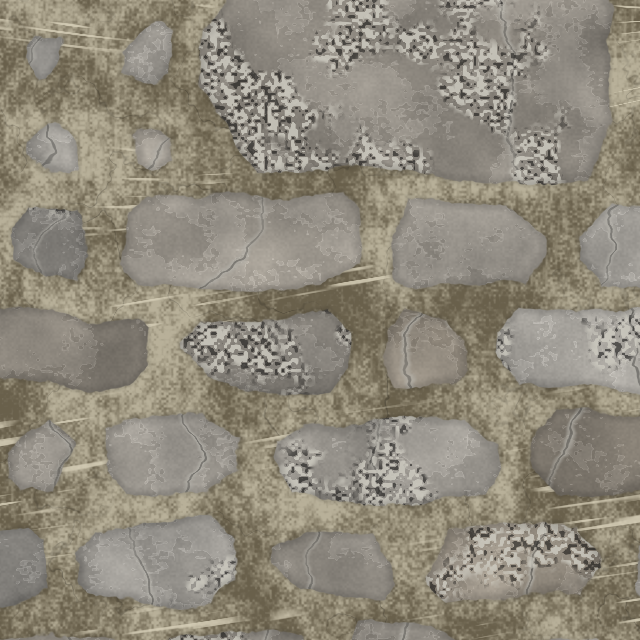
Give the GLSL for this texture, as a WebGL 1 fragment shader.

```glsl
precision highp float;
uniform vec2 u_resolution;

const vec3 MORTAR_DARK = vec3(0.41, 0.375, 0.295);
const vec3 MORTAR_LIGHT = vec3(0.72, 0.69, 0.60);
const vec3 SCRATCH = vec3(0.84, 0.81, 0.72);
const vec3 STONE_WARM = vec3(0.515, 0.485, 0.44);
const vec3 STONE_COOL = vec3(0.575, 0.565, 0.545);
const vec3 VEIN = vec3(0.70, 0.69, 0.66);
const vec3 LICHEN = vec3(0.80, 0.79, 0.75);
const float COURSE_HEIGHT = 0.166;
const float COURSE_OFFSET = 0.04;
const float STONE_SPACING = 0.29;
const float EDGE_JITTER = 0.55;
const float TOP_BASE = 0.704;     // the top zone holds a block and pebbles
const float BLOCK_LEFT = 0.30;
const float PEBBLE_SPACING = 0.15;
const vec2 JOINT = vec2(0.026, 0.015);

struct Stone { vec2 local; vec2 size; float seed; };

float hash(vec2 p) {
  return fract(sin(dot(p, vec2(127.1, 311.7))) * 43758.5453);
}

float noise(vec2 p) {
  vec2 i = floor(p), f = fract(p);
  f = f * f * (3.0 - 2.0 * f);
  return mix(mix(hash(i), hash(i + vec2(1, 0)), f.x),
             mix(hash(i + vec2(0, 1)), hash(i + vec2(1, 1)), f.x), f.y);
}

float fbm(vec2 p) {
  float sum = 0.0, amp = 0.52;
  for (int i = 0; i < 5; i++) {
    sum += amp * noise(p);
    p = mat2(0.8, 0.6, -0.6, 0.8) * p * 2.03 + 17.3;
    amp *= 0.5;
  }
  return sum;
}

float jointEdge(float col, float row) {
  return col + (hash(vec2(col, row + 31.0)) - 0.5) * EDGE_JITTER;
}

// Finds the stone whose cell holds p
Stone findStone(vec2 p) {
  if (p.y > TOP_BASE && p.x > BLOCK_LEFT) {
    return Stone(p - vec2(0.64, 0.89), vec2(0.325, 0.165), 0.62);
  }
  if (p.y > TOP_BASE) {
    vec2 cell = floor((p - vec2(0.0, TOP_BASE)) / PEBBLE_SPACING);
    float seed = hash(cell + 5.3);
    vec2 jitter = vec2(hash(cell + 1.7), hash(cell + 8.1)) - 0.5;
    vec2 centre = (cell + 0.5 + 0.3 * jitter) * PEBBLE_SPACING;
    vec2 size = mix(vec2(0.025), vec2(0.042, 0.046), vec2(seed, hash(cell + 3.9)));
    return Stone(p - centre - vec2(0.0, TOP_BASE), size, seed);
  }
  float row = floor((p.y - COURSE_OFFSET) / COURSE_HEIGHT);
  float shift = hash(vec2(row, 4.7));
  float x = p.x / STONE_SPACING + shift;
  float col = floor(x);
  if (x < jointEdge(col, row)) col -= 1.0;
  else if (x > jointEdge(col + 1.0, row)) col += 1.0;
  float left = jointEdge(col, row), right = jointEdge(col + 1.0, row);
  float seed = hash(vec2(col, row) + 2.3);
  vec2 centre = vec2(((left + right) * 0.5 - shift) * STONE_SPACING,
                     (row + 0.5) * COURSE_HEIGHT + COURSE_OFFSET);
  vec2 size = vec2((right - left) * STONE_SPACING, COURSE_HEIGHT) * 0.5 - JOINT;
  size.y -= 0.012 * hash(vec2(seed, 6.1));
  return Stone(p - centre, size, seed);
}

// Tapered, bent rounded box with chipped corners
float stoneDistance(Stone s) {
  float side = s.local.x / s.size.x * (s.seed > 0.5 ? -1.0 : 1.0);
  vec2 size = s.size;
  size.y *= 1.0 - 0.26 * hash(vec2(s.seed, 1.1)) * smoothstep(-0.6, 1.0, side);
  vec2 q = s.local;
  q.y += 0.025 * (hash(vec2(s.seed, 2.2)) - 0.5) * (side * side - 0.4);
  float radius = 0.4 * min(size.x, size.y);
  vec2 b = abs(q) - size + radius;
  float d = length(max(b, 0.0)) + min(max(b.x, b.y), 0.0) - radius;
  for (int i = 0; i < 4; i++) {
    float turn = 0.785 + 1.571 * float(i) + 0.7 * (hash(vec2(s.seed, float(i))) - 0.5);
    vec2 n = vec2(cos(turn), sin(turn));
    float reach = dot(abs(n), size) - size.y * mix(0.2, 0.6, hash(vec2(float(i), s.seed)));
    d = max(d, dot(q, n) - reach);
  }
  return d;
}

vec3 mortarColor(vec2 p) {
  float tone = 0.5 * fbm(p * 8.0) + 0.3 * fbm(p * vec2(70.0, 38.0)) + 0.2 * noise(p * 260.0);
  vec3 color = mix(MORTAR_DARK, MORTAR_LIGHT, smoothstep(0.30, 0.70, tone));
  float crack = 1.0 - smoothstep(0.0, 0.014, abs(fbm(p * 9.0 + 40.0) - 0.5));
  color *= 1.0 - 0.2 * crack * noise(p * 20.0);
  // Near-level scratches in clusters
  float slope = mix(-0.16, 0.12, smoothstep(0.6, 0.85, p.y + 0.3 * (0.5 - p.x)));
  float level = p.y + slope * p.x + 0.008 * noise(p * 6.0);
  float line = smoothstep(0.76, 0.92, noise(vec2(p.x * 9.0, level * 150.0)));
  float cluster = smoothstep(0.46, 0.62, fbm(p * vec2(4.0, 7.0) + 9.0));
  return mix(color, SCRATCH, 0.85 * line * cluster);
}

vec3 stoneColor(vec2 p, Stone s, float d) {
  vec2 q = p + s.seed * 13.0;
  float grain = noise(p * 300.0);
  vec3 color = mix(STONE_WARM, STONE_COOL, hash(vec2(s.seed, 3.3)));
  color *= mix(0.90, 1.10, hash(vec2(s.seed, 4.4)));
  color *= 0.80 + 0.40 * fbm(q * 12.0) + 0.07 * (grain - 0.5);
  // Crisp, ragged patches with a pale rim
  float patchField = fbm(q * 15.0) + 0.22 * (noise(p * vec2(150.0, 210.0)) - 0.5);
  float patches = smoothstep(0.50, 0.525, patchField);
  color += 0.045 * patches + 0.05 * patches * (1.0 - smoothstep(0.525, 0.55, patchField));
  // Pale vein with a dark core
  float wander = 0.07 * (fbm(vec2(s.local.y * 14.0, s.seed * 50.0)) - 0.5);
  float across = s.local.x - s.size.x * 1.2 * (hash(vec2(s.seed, 5.5)) - 0.5);
  across = abs(across + wander + s.local.y * (s.seed - 0.6));
  float strength = step(0.25, hash(vec2(s.seed, 7.7))) * (0.4 + 0.6 * noise(q * 18.0));
  color = mix(color, VEIN, 0.75 * strength * (1.0 - smoothstep(0.002, 0.010, across)));
  color *= 1.0 - 0.32 * strength * (1.0 - smoothstep(0.0008, 0.0026, across));
  // Lichen specks, light and dark
  float cover = smoothstep(0.53, 0.64, fbm(q * 10.0 + 21.0)) * step(0.45, hash(vec2(s.seed, 8.8)));
  float speck = noise(p * 190.0 + 7.0);
  color = mix(color, LICHEN, 0.85 * cover * smoothstep(0.52, 0.62, speck));
  color *= 1.0 - 0.5 * cover * (1.0 - smoothstep(0.20, 0.30, speck));
  return color * (1.0 - 0.13 * smoothstep(-0.016, 0.0, d));
}

void main() {
  vec2 p = gl_FragCoord.xy / u_resolution.y;
  float pixel = 1.0 / u_resolution.y;
  vec2 warp = vec2(fbm(p * 7.0), fbm(p * 7.0 + 60.0)) - 0.5;
  Stone s = findStone(p + 0.055 * warp);
  float d = stoneDistance(s) + 0.003 * (noise(p * 160.0) - 0.5);
  vec3 mortar = mortarColor(p) * (1.0 - 0.10 * (1.0 - smoothstep(0.0, 0.008, d)));
  float inside = 1.0 - smoothstep(-pixel, pixel, d);
  gl_FragColor = vec4(mix(mortar, stoneColor(p, s, d), inside), 1.0);
}
```
